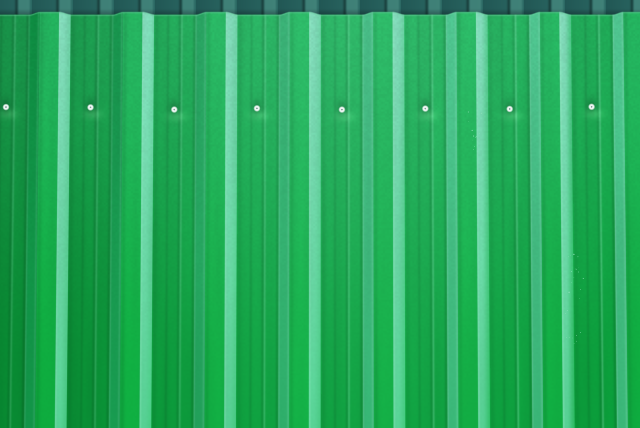
Give the GLSL for this texture, as a Shadertoy shader.

```glsl
// Green corrugated metal fence under a strip of darker teal fence.
// Each rib is a repeated cross-section of flat valley, rising slope, crest and
// shiny falling slope; screws, haze, grain and scuffs are layered on top.

#define RIBS 7.68          // repeats across the canvas
#define RIB_PHASE 0.14     // offset of the first rib, in repeats
#define FAN 0.016          // spread of the ribs towards the bottom
#define BACK_RIBS 15.6     // repeats of the fence behind
#define VALLEY_TOP 0.0228  // top edge depth, in canvas widths
#define CREST_TOP 0.0186
#define SCREW_DEPTH 0.1690
#define SCREW_RADIUS 0.0045
#define GRAIN 0.045
#define SPECKS 36

float hash(vec2 p) {
    return fract(sin(dot(p, vec2(127.1, 311.7))) * 43758.5453);
}

float noise(vec2 p) {
    vec2 i = floor(p), f = fract(p);
    f = f * f * (3.0 - 2.0 * f);
    return mix(mix(hash(i), hash(i + vec2(1, 0)), f.x),
               mix(hash(i + vec2(0, 1)), hash(i + vec2(1, 1)), f.x), f.y);
}

// Soft interval from a to b with edge half-width w
float band(float t, float a, float b, float w) {
    return smoothstep(a - w, a + w, t) * (1.0 - smoothstep(b - w, b + w, t));
}

// Soft line centred on c
float line(float t, float c, float w) {
    float d = (t - c) / w;
    return exp(-d * d);
}

vec3 backFence(float x, float depth) {
    float t = fract(x * BACK_RIBS + 0.22);
    vec3 col = mix(vec3(0.13, 0.34, 0.33), vec3(0.17, 0.41, 0.39), t);
    col = mix(col, vec3(0.27, 0.53, 0.49), 0.8 * band(t, 0.66, 0.95, 0.04));
    col *= 1.0 - 0.3 * line(t, 0.62, 0.04);
    return col * (1.0 - 0.25 * smoothstep(0.012, 0.024, depth));
}

// Shaded sheet: t is the place across one rib, v runs from top 0 to bottom 1
vec3 sheet(float t, float x, float v, float aa) {
    float w = max(0.008, aa);
    float haze = exp(-pow((x - 0.56) / 0.34, 2.0)) * (1.0 - 0.75 * v);

    vec3 valley = mix(vec3(0.10, 0.63, 0.31), vec3(0.03, 0.59, 0.21), smoothstep(0.0, 0.9, v));
    valley *= mix(0.90, 1.03, smoothstep(0.0, 0.4, x));
    valley = mix(valley, vec3(0.23, 0.75, 0.46), 0.65 * haze);
    vec3 crest = mix(vec3(0.13, 0.69, 0.36), vec3(0.05, 0.67, 0.24), smoothstep(0.0, 0.9, v));
    crest = mix(crest, vec3(0.22, 0.76, 0.45), 0.6 * haze);
    vec3 rise = mix(vec3(0.05, 0.54, 0.25), vec3(0.31, 0.76, 0.56), smoothstep(0.0, 0.7, x));
    rise = mix(rise, vec3(0.10, 0.65, 0.33), 0.4 * v);
    vec3 shine = mix(vec3(0.52, 0.86, 0.74), vec3(0.34, 0.82, 0.58), v);
    float shineFade = smoothstep(0.90, 1.0, t) * mix(0.2, 0.6, smoothstep(0.5, 0.9, x));
    shine = mix(shine, crest, shineFade);

    vec3 col = mix(valley, rise, band(t, 0.49, 0.62, w));
    col = mix(col, crest, band(t, 0.62, 0.85, w));
    col = mix(col, shine, band(t, 0.85, 0.99, w));

    // Shallow folds in the valley and creases beside the slopes
    col *= 1.0 - 0.08 * line(t, 0.16, 0.018) - 0.10 * line(t, 0.30, 0.018);
    col *= 1.0 - 0.12 * line(t, 0.475, 0.02) - 0.06 * line(t, 0.02, 0.03);
    col *= 1.0 - 0.07 * line(t, 0.645, 0.025);
    float glint = 0.30 * line(t, 0.325, 0.014) + 0.25 * line(t, 0.495, 0.012)
                + 0.22 * line(t, 0.605, 0.014) + 0.35 * line(t, 0.862, 0.012);
    return mix(col, vec3(0.58, 0.90, 0.75), glint * mix(0.6, 1.0, x));
}

// Pale chips gathered in two patches on the right
float scuffs(vec2 p, float px) {
    float mask = 0.0;
    for (int i = 0; i < SPECKS; i++) {
        vec2 seed = vec2(float(i), 3.7);
        vec2 centre = i % 3 == 0 ? vec2(0.742, 0.205) : vec2(0.897, 0.470);
        vec2 spread = vec2(hash(seed), hash(seed + 9.1)) - 0.5;
        spread *= vec2(0.030, i % 3 == 0 ? 0.06 : 0.16);
        float r = mix(0.0004, 0.0015, pow(hash(seed + 4.3), 3.0));
        float d = length(p - centre - spread);
        mask = max(mask, 1.0 - smoothstep(r - px * 0.5, r + px * 0.5, d));
    }
    return mask;
}

void mainImage(out vec4 fragColor, in vec2 fragCoord) {
    float px = 1.0 / iResolution.x;
    vec2 p = vec2(fragCoord.x, iResolution.y - fragCoord.y) * px;
    float v = p.y * iResolution.x / iResolution.y;

    // Rib coordinates
    float x = 0.52 + (p.x - 0.52) * (1.0 - FAN * v);
    float u = x * RIBS + RIB_PHASE;
    float id = floor(u), t = u - id;
    vec3 col = sheet(t, p.x, v, RIBS * px * 0.7);

    // Uneven paint: long streaks and fine grain
    col *= 1.0 + 0.05 * (noise(vec2(p.x * 85.0, p.y * 5.0)) - 0.5);
    col *= 1.0 + GRAIN * (noise(p * 330.0) - 0.5) * (1.3 - v);
    col = mix(col, vec3(0.55, 0.88, 0.72), 0.65 * scuffs(p, px));

    // Screw with its dented surroundings
    vec2 jitter = vec2(hash(vec2(id, 1.0)), hash(vec2(id, 2.0))) - 0.5;
    vec2 q = vec2((t - 0.235 - 0.03 * jitter.x) / RIBS, p.y - SCREW_DEPTH - 0.005 * jitter.y);
    float r = length(q);
    col *= 1.0 - 0.22 * exp(-dot(q * vec2(130, 75), q * vec2(130, 75)));
    vec2 below = (q - vec2(0.004, 0.011)) * vec2(70, 130);
    col += vec3(0.10, 0.10, 0.09) * exp(-dot(below, below));
    vec3 head = mix(vec3(0.52, 0.62, 0.60), vec3(0.93, 0.96, 0.95), smoothstep(0.0005, 0.0020, r));
    col = mix(col, head, 1.0 - smoothstep(SCREW_RADIUS - px, SCREW_RADIUS + px, r));

    // Cut top edge follows the profile of the sheet
    float lift = smoothstep(0.49, 0.62, t) * (1.0 - smoothstep(0.85, 1.0, t));
    float edge = p.y - mix(VALLEY_TOP, CREST_TOP, lift);
    col = mix(col, vec3(0.42, 0.80, 0.62), 0.4 * line(edge, 0.001, 0.0015));
    col = mix(backFence(p.x, p.y), col, smoothstep(-px, px, edge));

    fragColor = vec4(clamp(col, 0.0, 1.0), 1.0);
}
```
